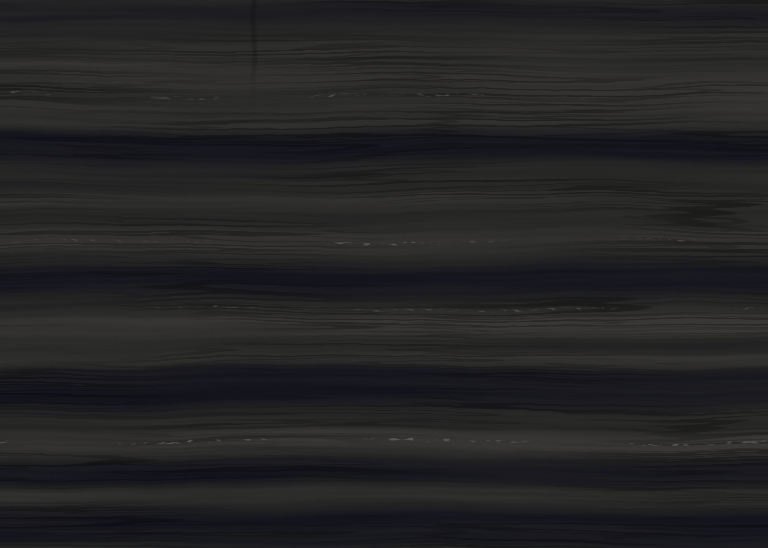
This texture is drawn by a Shadertoy shader. Its source:

```glsl
// Dark wood-vein marble: wavy horizontal bands, fine dark veins and rows of pale flecks.

const vec3 DARK_BLUE  = vec3(0.088, 0.089, 0.118);
const vec3 MID_GREY   = vec3(0.150, 0.151, 0.146);
const vec3 LIGHT_GREY = vec3(0.222, 0.217, 0.211);
const vec3 FLECK      = vec3(0.37, 0.36, 0.35);

const float WAVE_HEIGHT  = 0.016;
const float LAYER_AMOUNT = 0.55;
const float VEIN_AMOUNT  = 0.30;
const float GRAIN_AMOUNT = 0.07;
const float SCRATCH_X    = 0.465;

// Bands: centre height, half width, tone (negative is dark)
const int BAND_COUNT = 13;
const vec3 BANDS[BAND_COUNT] = vec3[](
    vec3(0.975, 0.020, -0.65), vec3(0.840, 0.080, 0.48),
    vec3(0.733, 0.030, -1.05), vec3(0.633, 0.017, 0.50),
    vec3(0.560, 0.024, 0.55),  vec3(0.487, 0.030, -1.10),
    vec3(0.405, 0.024, 0.85),  vec3(0.343, 0.014, 0.55),
    vec3(0.292, 0.036, -1.00), vec3(0.193, 0.022, 0.85),
    vec3(0.139, 0.024, -0.95), vec3(0.097, 0.015, 0.35),
    vec3(0.040, 0.036, -1.05));

// Fleck rows: height, strength
const int ROW_COUNT = 4;
const vec2 FLECK_ROWS[ROW_COUNT] = vec2[](
    vec2(0.825, 0.60), vec2(0.560, 0.75), vec2(0.434, 0.50), vec2(0.195, 0.90));

vec2 gradientAt(vec2 cell) {
    vec2 q = fract(cell * vec2(0.1031, 0.1130));
    q += dot(q, q.yx + 33.33);
    float angle = 6.2832 * fract((q.x + q.y) * q.x * 17.31);
    return vec2(cos(angle), sin(angle));
}

// Gradient noise, about -0.7 to 0.7
float noise(vec2 p) {
    vec2 i = floor(p), f = p - i;
    vec2 u = f * f * f * (f * (f * 6.0 - 15.0) + 10.0);
    vec2 e = vec2(1.0, 0.0);
    float low  = mix(dot(gradientAt(i), f), dot(gradientAt(i + e), f - e), u.x);
    float high = mix(dot(gradientAt(i + e.yx), f - e.yx),
                     dot(gradientAt(i + e.xx), f - e.xx), u.x);
    return mix(low, high, u.y);
}

// Height of the layer passing through p
float layerHeight(vec2 p) {
    float wave = noise(p * vec2(1.9, 3.0) + 4.3);
    wave += 0.30 * noise(p * vec2(6.0, 9.0) + 17.0);
    wave += 0.07 * noise(p * vec2(38.0, 30.0) + 31.0);
    return p.y + WAVE_HEIGHT * wave;
}

float bandTone(float h) {
    float tone = 0.0;
    for (int i = 0; i < BAND_COUNT; i++) {
        float d = (h - BANDS[i].x) / BANDS[i].y;
        tone += BANDS[i].z * exp(-d * d * d * d);
    }
    return tone;
}

// Thin line along one contour of stretched noise
float vein(vec2 p, float level, float width) {
    float n = noise(p) - level;
    float blur = fwidth(n) * 0.7 + 0.02;
    return 1.0 - smoothstep(width, width + blur, abs(n));
}

float flecks(vec2 p, float h) {
    float amount = 0.0;
    for (int i = 0; i < ROW_COUNT; i++) {
        float seed = 13.7 * float(i) + 2.5;
        float offset = h - FLECK_ROWS[i].x + 0.004 * noise(vec2(p.x * 23.0, seed));
        float row = 1.0 - smoothstep(0.0008, 0.0034, abs(offset));
        float dash = smoothstep(0.08, 0.32, noise(vec2(p.x * 62.0, h * 180.0 + seed)));
        float patches = smoothstep(-0.12, 0.22, noise(vec2(p.x * 4.5, seed + 5.3)));
        amount += FLECK_ROWS[i].y * row * dash * patches;
    }
    return amount;
}

void mainImage(out vec4 fragColor, in vec2 fragCoord) {
    vec2 p = fragCoord / iResolution.y;
    float h = layerHeight(p);

    // Broad bands with finer layers
    float tone = bandTone(h);
    float layers = noise(vec2(p.x * 0.8, h * 34.0) + 7.4);
    layers += 0.6 * noise(vec2(p.x * 1.7, h * 85.0) + 23.6);
    layers += 0.4 * noise(vec2(p.x * 4.0, h * 150.0) + 51.2);
    tone += LAYER_AMOUNT * layers;

    // Mottling and fine grain
    tone += 0.14 * noise(p * vec2(3.0, 5.0) + 61.0);
    tone += GRAIN_AMOUNT * noise(p * vec2(120.0, 210.0));

    vec3 color = mix(MID_GREY, DARK_BLUE, clamp(-tone, 0.0, 1.15));
    color = mix(color, LIGHT_GREY, clamp(tone, 0.0, 1.0));

    // Dark veins that fade in and out
    float spread = h + 0.012 * noise(vec2(p.x * 0.5, h * 17.0));
    float veins = vein(vec2(p.x * 1.1, spread * 72.0) + 3.7, 0.10, 0.035);
    veins += 0.6 * vein(vec2(p.x * 2.3, spread * 110.0) + 41.3, -0.14, 0.03);
    float presence = smoothstep(-0.35, 0.3, noise(vec2(p.x * 1.6, h * 15.0) + 9.1));
    color *= 1.0 - VEIN_AMOUNT * min(veins, 1.0) * presence;

    color = mix(color, FLECK, flecks(p, h));

    // Faint upright scratch at the top
    float sway = 0.006 * noise(vec2(2.3, p.y * 16.0));
    float scratch = 1.0 - smoothstep(0.001, 0.008, abs(p.x - SCRATCH_X - sway));
    color *= 1.0 - 0.18 * scratch * smoothstep(0.80, 0.92, p.y);

    fragColor = vec4(color, 1.0);
}
```
